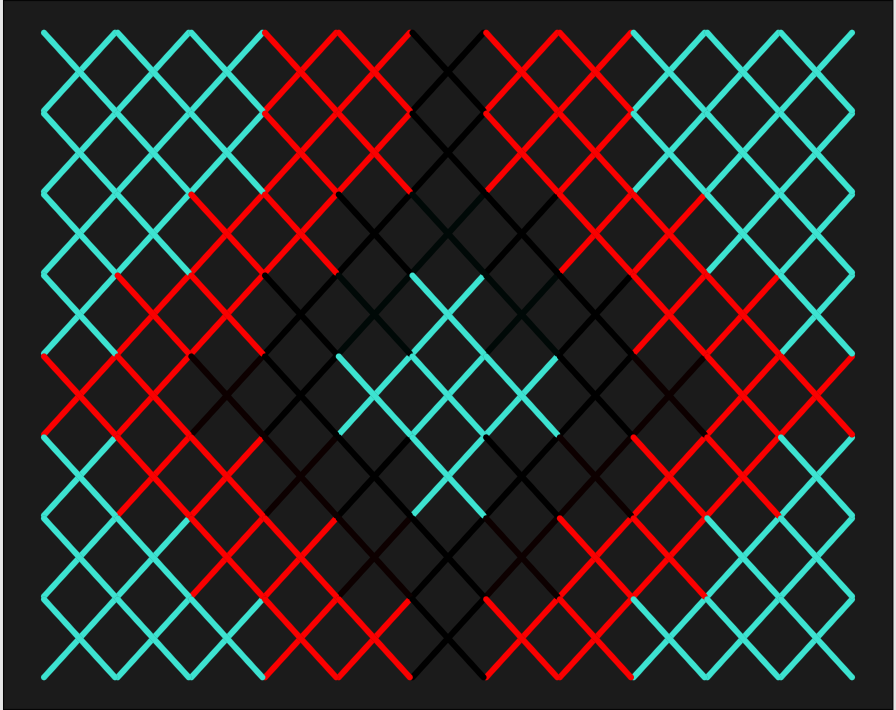
Give the GLSL for this pattern, as a Shadertoy shader.

```glsl
const vec2 CELL = vec2(0.1038, 0.1140);  // cell size in canvas heights
const vec2 GRID = vec2(11.0, 8.0);       // columns and rows
const vec2 HEART = vec2(5.0, 3.0);       // cell at the middle of the diamonds
const float STROKE = 0.0043;             // half width of a stroke
const float INSET = 0.018;               // gap at cell corners, in cells

const vec3 CHARCOAL = vec3(0.105);
const vec3 TURQUOISE = vec3(0.24, 0.89, 0.82);
const vec3 RED = vec3(0.98, 0.0, 0.0);
const vec3 DARK_GREEN = vec3(0.0, 0.035, 0.028);
const vec3 DARK_RED = vec3(0.05, 0.0, 0.0);
const vec3 PAPER = vec3(0.9);

float segmentDistance(vec2 p, vec2 a, vec2 b) {
    vec2 ap = p - a, ab = b - a;
    return length(ap - ab * clamp(dot(ap, ab) / dot(ab, ab), 0.0, 1.0));
}

float coverage(float dist, float pixel) {
    return clamp(0.5 - dist / pixel, 0.0, 1.0);
}

// Concentric diamonds, flattened at the top row
vec3 cellColor(vec2 id) {
    vec2 away = abs(id - HEART);
    float ring = away.x + min(away.y, 3.0);
    if (ring < 1.5 || ring > 5.5) return TURQUOISE;
    if (ring > 3.5) return RED;
    if (ring < 2.5 && id.y > HEART.y) return DARK_GREEN;
    if (ring > 2.5 && id.y > 0.5 && id.y <= HEART.y) return DARK_RED;
    return vec3(0.0);
}

// One diagonal of a cell; slope is 1 for rising, -1 for falling
vec3 drawDiagonal(vec3 base, vec2 p, vec2 id, float slope, float pixel) {
    vec2 center = (id + 0.5 - 0.5 * GRID) * CELL;
    vec2 reach = (0.5 - INSET) * CELL * vec2(1.0, slope);
    float dist = segmentDistance(p, center - reach, center + reach) - STROKE;
    vec3 ink = cellColor(id);
    ink *= 1.0 - 0.15 * smoothstep(-0.0012, 0.0, dist);
    return mix(base, ink, coverage(dist, pixel));
}

void mainImage(out vec4 fragColor, in vec2 fragCoord) {
    float pixel = 1.0 / iResolution.y;
    vec2 p = (fragCoord - 0.5 * iResolution.xy) * pixel;
    vec2 nearest = floor(p / CELL + 0.5 * GRID);
    vec3 color = CHARCOAL;

    // Rising strokes first, falling strokes over them
    for (int layer = 0; layer < 2; layer++) {
        float slope = layer == 0 ? 1.0 : -1.0;
        for (int row = 1; row >= -1; row--) {
            for (int column = -1; column <= 1; column++) {
                vec2 id = nearest + vec2(column, row);
                bool inside = all(greaterThanEqual(id, vec2(0.0))) && all(lessThan(id, GRID));
                if (inside) color = drawDiagonal(color, p, id, slope, pixel);
            }
        }
    }

    // Thin dark frame with pale margins at the sides
    vec2 canvasHalf = 0.5 * iResolution.xy * pixel;
    vec2 edge = canvasHalf - abs(p);
    float margin = p.x < 0.0 ? 0.0042 : 0.0036;
    float frame = min(edge.y, edge.x - margin);
    color = mix(color, vec3(0.02), coverage(frame - 0.0016, pixel));
    color = mix(color, PAPER, coverage(edge.x - margin, pixel));

    fragColor = vec4(color, 1.0);
}
```
